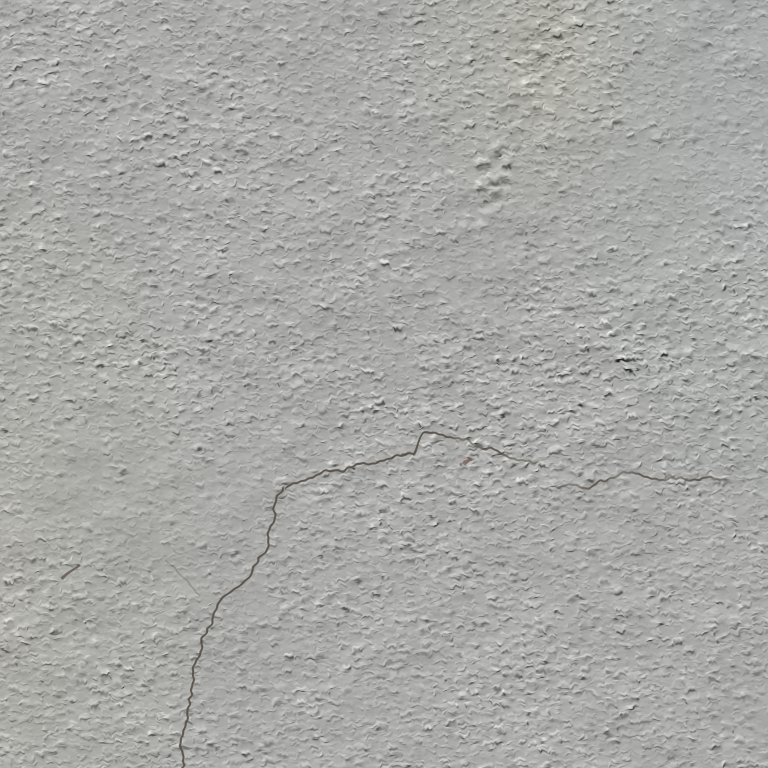
Reproduce this texture procedurally as a three.js fragment shader.

```glsl
// Rough grey cement plaster, lit from above, with a thin branching crack.
varying vec2 vUv;

const vec3 PLASTER = vec3(0.667, 0.671, 0.658);
const vec3 WARM_STAIN = vec3(0.012, 0.002, -0.016);
const vec3 COOL_STAIN = vec3(-0.008, 0.0, 0.008);
const vec3 CRACK_COLOR = vec3(0.33, 0.30, 0.27);
const vec3 CHIP_COLOR = vec3(0.42, 0.31, 0.26);
const vec2 LIGHT = vec2(-0.30, 0.95);
const vec2 GRAIN_FREQ = vec2(68.0, 128.0);
const vec2 FINE_FREQ = vec2(135.0, 225.0);
const vec2 LUMP_FREQ = vec2(52.0, 62.0);
const vec2 PEBBLE_FREQ = vec2(42.0, 46.0);
const vec2 SWELL_FREQ = vec2(15.0, 23.0);
const float RELIEF = 0.74;
const float SHADOW_GAIN = 4.2;
const float CRACK_WIDTH = 0.0010;
const float CRACK_SOFT = 0.0013;

vec3 hash3(vec2 p) {
  vec3 q = fract(p.xyx * vec3(0.1031, 0.1030, 0.0973));
  q += dot(q, q.yxz + 33.33);
  return fract((q.xxy + q.yzz) * q.zyx);
}

// Light on bumps scattered one per cell; rarity thins out the tall ones,
// tilt is the largest random shear of a single bump.
float bumpLight(vec2 p, float tightness, float rarity, float tilt) {
  vec2 cell = floor(p);
  float light = 0.0;
  for (int j = -1; j <= 1; j++) {
    for (int i = -1; i <= 1; i++) {
      vec2 c = cell + vec2(float(i), float(j));
      vec3 rnd = hash3(c + 200.0);
      vec2 d = p - c - 0.1 - 0.8 * rnd.xy;
      d.y += tilt * (2.0 * fract(rnd.z * 37.0) - 1.0) * d.x;
      light += pow(rnd.z, rarity) * exp(-tightness * dot(d, d)) * dot(d, LIGHT);
    }
  }
  return light;
}

// Broad uneven patches from layered sines, about -1 to 1.
float patches(vec2 p) {
  float s = sin(p.x * 9.0 + 2.0 * sin(p.y * 7.0) + 1.0);
  s += sin(p.y * 15.0 - 2.0 * sin(p.x * 6.0 + 2.0));
  s += 0.9 * sin(p.x * 27.0 + p.y * 19.0 + 2.0 * sin(p.y * 23.0));
  return s / 2.9;
}

// Small ragged displacement that breaks up the outline of the grains.
vec2 ragged(vec2 p) {
  float a = dot(p, vec2(170.0, 260.0)) + 2.0 * sin(dot(p, vec2(-210.0, 90.0)));
  float b = dot(p, vec2(-290.0, 220.0)) + 2.0 * sin(dot(p, vec2(130.0, 240.0)));
  return vec2(0.0022 * sin(b), 0.0011 * sin(a) + 0.0006 * sin(1.7 * b + a));
}

float spot(vec2 p, vec2 center, vec2 size) {
  vec2 d = (p - center) / size;
  return exp(-dot(d, d));
}

float segment(vec2 p, vec2 a, vec2 b) {
  vec2 ab = b - a;
  return length(p - a - ab * clamp(dot(p - a, ab) / dot(ab, ab), 0.0, 1.0));
}

float line(float dist, float width) {
  return 1.0 - smoothstep(width - CRACK_SOFT * 0.5, width + CRACK_SOFT, dist);
}

float jitter(float t) {
  return 0.0024 * sin(t * 97.0 + 2.0 * sin(t * 41.0))
       + 0.0011 * sin(t * 263.0 + 3.0 * sin(t * 71.0)) + 0.0004 * sin(t * 613.0);
}

// Rising branch: x as a function of height.
float risingPath(float y) {
  float kink = smoothstep(0.215, 0.25, y) * (1.0 - smoothstep(0.28, 0.36, y));
  return 0.237 + 1.01 * y * y + 0.027 * kink + jitter(y);
}

// Level branch: y as a function of distance across.
float levelPath(float x) {
  float y = 0.365 + 0.043 * pow(clamp((x - 0.372) / 0.168, 0.0, 1.0), 0.7);
  y += 0.028 * smoothstep(0.538, 0.553, x) - 0.036 * smoothstep(0.555, 0.70, x);
  y += 0.012 * smoothstep(0.73, 0.95, x) - 0.034 * smoothstep(0.70, 0.73, x);
  return y + 0.017 * spot(vec2(x, 0.0), vec2(0.815, 0.0), vec2(0.025)) + jitter(x);
}

float crackMask(vec2 p) {
  const float STEP = 0.002;
  float x = risingPath(p.y);
  float slope = (risingPath(p.y + STEP) - x) / STEP;
  float rising = line(abs(p.x - x) / sqrt(1.0 + slope * slope), CRACK_WIDTH);
  rising *= 1.0 - smoothstep(0.364, 0.368, p.y);

  float y = levelPath(p.x);
  slope = (levelPath(p.x + STEP) - y) / STEP;
  float level = line(abs(p.y - y) / sqrt(1.0 + slope * slope), CRACK_WIDTH);
  level *= smoothstep(0.369, 0.373, p.x) * (1.0 - smoothstep(0.92, 0.97, p.x));
  level *= 1.0 - 0.9 * smoothstep(0.695, 0.705, p.x) * (1.0 - smoothstep(0.72, 0.73, p.x));
  level *= 1.0 - smoothstep(0.56, 0.60, p.x) * (0.25 + 0.2 * sin(p.x * 95.0));
  return max(rising, level);
}

void main() {
  vec2 p = vUv;
  float patchy = patches(p);

  // Trowelled areas are smoother; a band and a ridge are rougher.
  float rough = 0.9 + 0.26 * patchy;
  rough += 0.28 * spot(p, vec2(0.75, 0.50), vec2(0.38, 0.13));
  rough -= 0.30 * spot(p, vec2(0.16, 0.37), vec2(0.2, 0.09));
  rough -= 0.30 * spot(p, vec2(0.90, 0.78), vec2(0.13, 0.16));
  float ridge = 1.0 - smoothstep(0.005, 0.045, segment(p, vec2(0.745, 1.0), vec2(0.63, 0.73)));

  // Relief: ragged flakes, fine grit, ridge lumps, pebbles and slow swells.
  vec2 q = p + ragged(p);
  float light = rough * (0.9 * bumpLight(q * GRAIN_FREQ, 5.0, 2.2, 0.7)
              + 0.85 * bumpLight(q * FINE_FREQ + 17.0, 4.5, 1.8, 0.6));
  light += 1.3 * ridge * bumpLight(q * LUMP_FREQ + 5.0, 6.0, 1.3, 0.4);
  light += 1.4 * bumpLight(q * PEBBLE_FREQ + 31.0, 17.0, 10.0, 0.3);
  light += 0.17 * bumpLight(p * SWELL_FREQ + 9.0, 4.0, 1.0, 0.6);
  light *= RELIEF * (1.0 + SHADOW_GAIN * clamp(-light, 0.0, 0.2));

  // Base tone with faint stains.
  vec3 color = PLASTER + light + 0.014 * patchy;
  color += WARM_STAIN * (spot(p, vec2(0.71, 0.93), vec2(0.09, 0.13))
         + 0.6 * spot(p, vec2(0.0, 0.25), vec2(0.15, 0.3)));
  color += COOL_STAIN * spot(p, vec2(1.0, 0.9), vec2(0.2, 0.4));

  // Crack, hairline, scratch and chip.
  color = mix(color, CRACK_COLOR, 0.9 * crackMask(p));
  vec2 w = p + vec2(jitter(p.y), 0.0);
  float hairline = line(segment(w, vec2(0.215, 0.27), vec2(0.26, 0.225)), 0.0007);
  float scratch = line(segment(w, vec2(0.079, 0.247), vec2(0.10, 0.264)), 0.0014);
  float chip = line(segment(q, vec2(0.603, 0.396), vec2(0.611, 0.403)), 0.0022);
  color = mix(color, CRACK_COLOR, max(0.3 * hairline, 0.75 * scratch));
  color = mix(color, CHIP_COLOR, 0.7 * chip);

  gl_FragColor = vec4(clamp(color, 0.0, 1.0), 1.0);
}
```
